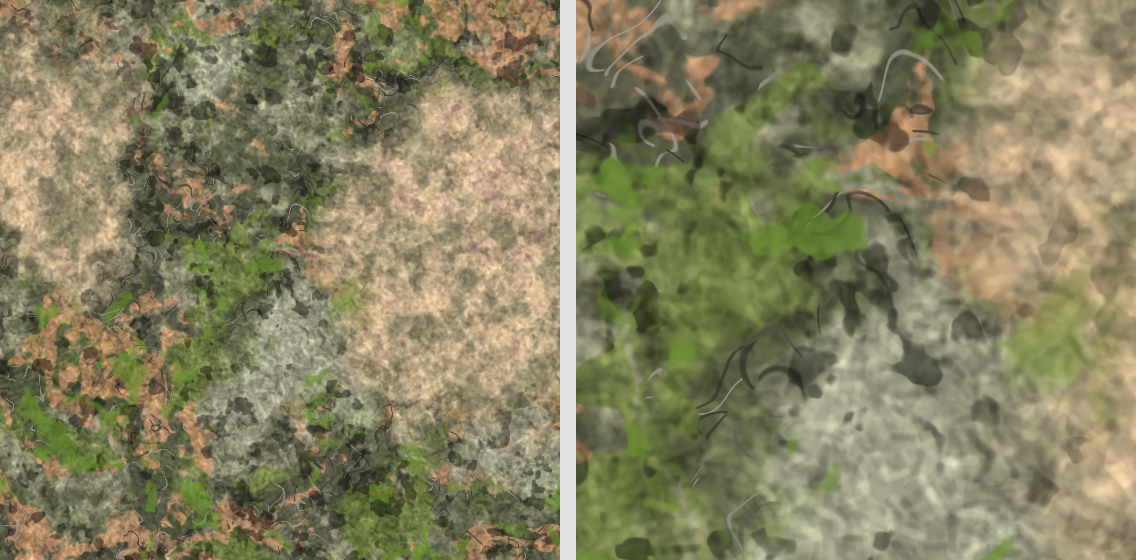
Left: the whole. Right: its middle third, enlarged.
Write a Shadertoy shader that draws this texture.

```glsl
vec2 hash2(vec2 p) {
    vec3 q = fract(p.xyx * vec3(0.1031, 0.1030, 0.0973));
    q += dot(q, q.yzx + 33.33);
    return fract((q.xx + q.yz) * q.zy);
}

// Smooth cellular noise: random cell tones blended by distance
float cellBlend(vec2 p) {
    vec2 base = floor(p);
    float total = 0.0, weight = 0.0;
    for (int y = -1; y <= 1; y++)
    for (int x = -1; x <= 1; x++) {
        vec2 cell = base + vec2(x, y);
        vec2 d = p - cell - hash2(cell);
        float w = exp(-6.0 * dot(d, d));
        total += w * hash2(cell + 57.0).x;
        weight += w;
    }
    return total / weight;
}

// Three octaves, stretched in contrast around one half
float patches(vec2 p) {
    float sum = 0.57 * cellBlend(p) + 0.28 * cellBlend(p * 2.1 + 13.0)
              + 0.15 * cellBlend(p * 4.3 + 29.0);
    return 0.5 + 1.6 * (sum - 0.5);
}

// Scattered straight fibres: x is signed tone, y is coverage
vec2 fibres(vec2 p, float heading, float spread, float width) {
    vec2 base = floor(p);
    vec2 result = vec2(0.0);
    for (int y = -1; y <= 1; y++)
    for (int x = -1; x <= 1; x++) {
        vec2 cell = base + vec2(x, y);
        vec2 k = hash2(cell + 71.0);
        vec2 d = p - cell - hash2(cell);
        float angle = heading + (k.x - 0.5) * spread;
        vec2 axis = vec2(cos(angle), sin(angle));
        float dist = length(d - axis * clamp(dot(d, axis), -0.6, 0.6));
        float cover = 1.0 - smoothstep(width * 0.2, width, dist);
        result += vec2((k.y - 0.5) * 2.0, 1.0) * cover;
    }
    return result;
}

// Rounded stones: x is coverage, y is a tone per stone
vec2 stones(vec2 p) {
    vec2 base = floor(p);
    vec2 result = vec2(0.0);
    for (int y = -1; y <= 1; y++)
    for (int x = -1; x <= 1; x++) {
        vec2 cell = base + vec2(x, y);
        vec2 k = hash2(cell + 19.0);
        vec2 d = p - cell - hash2(cell);
        float radius = 0.2 + 0.5 * k.x * k.x;
        float cover = 1.0 - smoothstep(radius - 0.14, radius, length(d * vec2(0.9, 1.2)));
        if (cover > result.x) result = vec2(cover, k.y);
    }
    return result;
}

float oval(vec2 p, vec2 centre, vec2 radii) {
    return 1.0 - smoothstep(0.6, 1.1, length((p - centre) / radii));
}

void mainImage(out vec4 fragColor, in vec2 fragCoord) {
    vec2 p = fragCoord / iResolution.xy;
    vec2 warp = vec2(patches(p * 7.0), patches(p * 7.0 + 40.0)) - 0.5;
    vec2 q = p + 0.16 * warp;
    float tone = patches(p * 16.0 + 5.0);
    float detail = patches(p * 48.0 + 90.0);

    // Bare clearings and pale dry grass
    float sand = max(oval(q, vec2(0.85, 0.54), vec2(0.29, 0.32)),
                     oval(q + vec2(0.25 * (q.y - 0.7), 0.0), vec2(0.08, 0.70), vec2(0.22, 0.29)));
    float straw = max(oval(q, vec2(0.54, 0.37), vec2(0.14, 0.12)),
                      oval(q, vec2(0.40, 0.85), vec2(0.12, 0.08)));
    straw = max(straw, oval(q, vec2(0.95, 0.20), vec2(0.13, 0.12)));
    float scrub = 1.0 - sand;

    // Ground layers
    vec3 color = mix(vec3(0.38, 0.39, 0.29), vec3(0.58, 0.57, 0.47),
                     smoothstep(0.2, 0.8, 0.6 * tone + 0.4 * detail));
    float green = smoothstep(0.50, 0.72, patches(q * 15.0 + 120.0));
    color = mix(color, vec3(0.40, 0.47, 0.22), 0.75 * green * scrub);
    float bush = smoothstep(0.48, 0.75, patches(q * 9.0 + 200.0)) * scrub * (1.0 - 0.8 * straw);
    color = mix(color, vec3(0.29, 0.30, 0.23), 0.75 * bush);
    color = mix(color, vec3(0.65, 0.65, 0.56), 0.75 * straw * scrub);
    vec3 sandColor = mix(vec3(0.61, 0.57, 0.45), vec3(0.81, 0.70, 0.56),
                         smoothstep(0.22, 0.68, 0.7 * tone + 0.3 * detail));
    color = mix(color, sandColor, 0.92 * sand);

    // Exposed orange soil, with stones on the bare side
    float soil = smoothstep(0.64, 0.76, 0.8 * patches(q * 14.0 + 300.0) + 0.2 * detail);
    color = mix(color, vec3(0.71, 0.53, 0.39), 0.8 * soil * scrub * (1.0 - straw));
    vec2 stone = stones(p * 21.0 + 3.0 * warp + 0.5 * detail);
    float rocky = oval(q, vec2(0.88, 0.67), vec2(0.24, 0.20)) * smoothstep(0.45, 0.6, tone);
    color = mix(color, mix(vec3(0.74, 0.62, 0.52), vec3(0.84, 0.73, 0.65), stone.y), 0.85 * stone.x * rocky);

    // Grass blades and fine grain
    float heading = 1.9 + 3.0 * warp.x;
    float blades = fibres(p * 68.0, heading, 2.2, 0.30).x
                 + 0.8 * fibres(p * 105.0 + 17.0, heading, 3.0, 0.36).x;
    float grain = cellBlend(p * 150.0) - 0.5;
    color *= 1.0 + mix(0.17, 0.09, sand) * blades + 0.22 * grain + 0.22 * (detail - 0.5);

    // Dead twigs and their shadows over the bushes
    vec2 bend = 0.5 * sin(p.yx * 75.0 + 8.0 * warp);
    vec2 twig = fibres(p * 27.0 + bend, 1.2 + 5.0 * warp.y, 5.0, 0.075);
    float twigMask = smoothstep(0.25, 0.8, bush) * min(twig.y, 1.0);
    vec3 twigColor = mix(vec3(0.20, 0.19, 0.17), vec3(0.66, 0.64, 0.60), smoothstep(-0.3, 0.5, twig.x));
    color = mix(color, twigColor, 0.7 * twigMask);

    // Small dark gaps and vivid leaf tufts
    float gap = smoothstep(0.68, 0.85, patches(p * 34.0 + 410.0));
    color *= 1.0 - 0.4 * gap * mix(1.0, 0.35, sand);
    float tuft = smoothstep(0.68, 0.82, patches(p * 24.0 + 520.0)) * green * scrub;
    color = mix(color, vec3(0.42, 0.57, 0.18), 0.6 * tuft);

    fragColor = vec4(clamp(color, 0.0, 1.0), 1.0);
}
```
